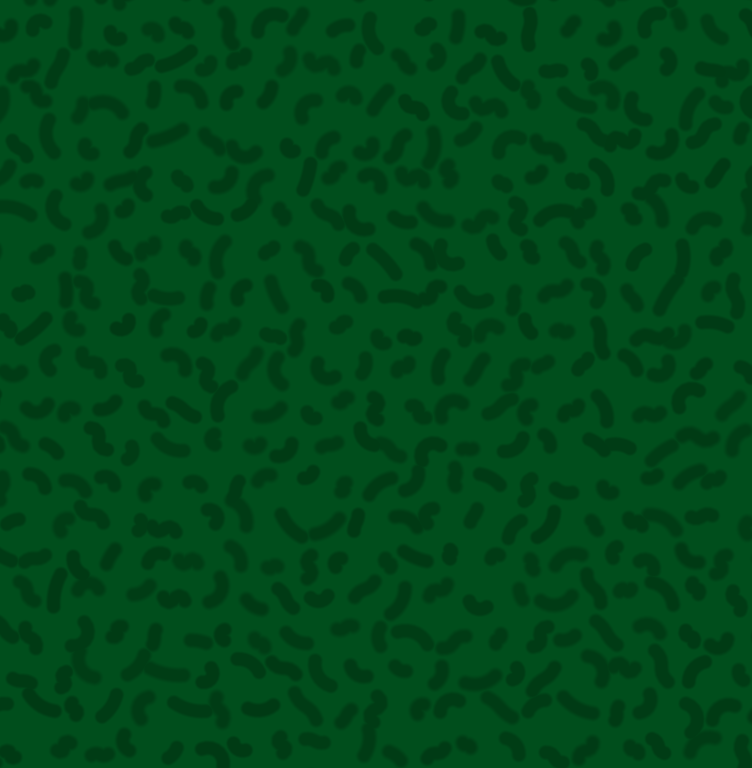
Reproduce this pattern procedurally as a WebGL 2 fragment shader.

```glsl
#version 300 es
precision highp float;

uniform vec2 u_resolution;
out vec4 outColor;

const float PI = 3.14159265;
const vec3 GROUND_GREEN = vec3(0.0, 0.305, 0.110);
const vec3 STROKE_GREEN = vec3(0.0, 0.228, 0.079);
const float CELL_SIZE = 0.0495;     // spacing, in canvas heights
const float STROKE_RADIUS = 0.0088;
const int SEGMENTS = 7;

vec3 hash3(vec2 cell, float seed) {
  vec3 p = fract(vec3(cell.xyx + seed) * vec3(0.1031, 0.1030, 0.0973));
  p += dot(p, p.yxz + 33.33);
  return fract((p.xxy + p.yzz) * p.zyx);
}

float segmentDistance(vec2 p, vec2 a, vec2 b) {
  vec2 ab = b - a;
  float t = clamp(dot(p - a, ab) / dot(ab, ab), 0.0, 1.0);
  return length(p - a - ab * t);
}

// Distance to a centred worm: "hook" curls it one way, "wave" makes it an S.
float wormDistance(vec2 p, float heading, float len, float hook, float wave) {
  float stepLength = len / float(SEGMENTS);
  float chord = len * (1.0 - 0.04 * hook * hook - 0.2 * wave * wave);
  vec2 from = -0.5 * chord * vec2(cos(heading), sin(heading));
  float nearest = 1.0;
  for (int i = 0; i < SEGMENTS; i++) {
    float t = (float(i) + 0.5) / float(SEGMENTS);
    float angle = heading + hook * (t - 0.5) + wave * cos(2.0 * PI * t);
    vec2 to = from + stepLength * vec2(cos(angle), sin(angle));
    nearest = min(nearest, segmentDistance(p, from, to));
    from = to;
  }
  return nearest;
}

// Ink of the one worm that lives in a cell; p is in canvas heights.
float wormInk(vec2 p, vec2 cell, float rowShift) {
  vec3 place = hash3(cell, 7.3);
  vec3 shape = hash3(cell, 41.7);
  vec3 finish = hash3(cell, 93.1);

  vec2 center = (cell + 0.5 + 0.46 * (place.xy - 0.5)) * CELL_SIZE;
  center.x += rowShift * CELL_SIZE;

  // Neighbours in a row lean towards crossing directions.
  float heading = mod(cell.x, 2.0) * 0.5 * PI + 2.2 * (place.z - 0.5);
  float len = mix(0.014, 0.047, shape.x);
  float curl = mix(0.3, 2.7, shape.y) * (finish.x < 0.5 ? -1.0 : 1.0);
  bool isWave = shape.z < 0.42;
  float hook = isWave ? 0.0 : curl;
  float wave = isWave ? 0.4 * curl : 0.0;

  float softness = mix(0.0022, 0.0042, finish.y);
  float d = wormDistance(p - center, heading, len, hook, wave);
  float cover = 1.0 - smoothstep(-softness, softness, d - STROKE_RADIUS);
  return cover * mix(0.86, 1.0, finish.z);
}

// Scatter one worm per cell, with every other row shifted by half a cell.
float scatteredInk(vec2 p) {
  float row = floor(p.y / CELL_SIZE);
  float ink = 0.0;
  for (int j = -1; j <= 1; j++) {
    float y = row + float(j);
    float rowShift = 0.5 * mod(y, 2.0);
    float column = floor(p.x / CELL_SIZE - rowShift);
    for (int i = -1; i <= 1; i++) {
      ink = max(ink, wormInk(p, vec2(column + float(i), y), rowShift));
    }
  }
  return ink;
}

void main() {
  vec2 p = gl_FragCoord.xy / u_resolution.y;
  float ink = scatteredInk(p + 2.0 * CELL_SIZE);
  outColor = vec4(mix(GROUND_GREEN, STROKE_GREEN, ink), 1.0);
}
```
